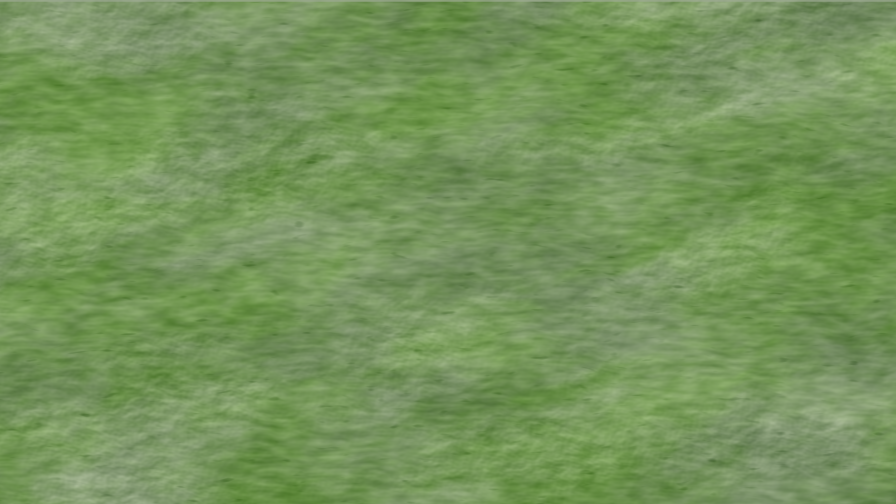
Reproduce this texture procedurally as a Shadertoy shader.

```glsl
// Weathered grassy ground: broad sloping patches of lush and greyish green,
// overlaid with fine horizontal blade streaks and, in rougher patches,
// small embossed tufts lit from the upper left. All built on gradient noise.

// Random unit vector for a lattice cell
vec2 cellGradient(vec2 cell) {
    uvec2 q = uvec2(ivec2(cell)) * uvec2(1597u, 3571u);
    uint h = (q.x ^ (q.y << 7)) * 747795u + q.y;
    h = (h ^ (h >> 15)) * 739391u;
    h = (h ^ (h >> 13)) * 277803u;
    h ^= h >> 16;
    float angle = float(h & 65535u) / 65536.0 * 6.28318;
    return vec2(cos(angle), sin(angle));
}

float gradientNoise(vec2 p) {
    vec2 i = floor(p), f = p - i;
    vec2 s = f * f * f * (f * (f * 6.0 - 15.0) + 10.0);
    vec2 e = vec2(1.0, 0.0);
    float a = dot(cellGradient(i), f);
    float b = dot(cellGradient(i + e.xy), f - e.xy);
    float c = dot(cellGradient(i + e.yx), f - e.yx);
    float d = dot(cellGradient(i + e.xx), f - e.xx);
    return mix(mix(a, b, s.x), mix(c, d, s.x), s.y);
}

float fbm(vec2 p, int octaves) {
    float sum = 0.0, amplitude = 0.6;
    for (int i = 0; i < octaves; i++) {
        sum += amplitude * gradientNoise(p);
        p = p * 2.03 + vec2(13.7, 7.3);
        amplitude *= 0.55;
    }
    return sum;
}

float tuftHeight(vec2 p) {
    return fbm(p * vec2(25.0, 42.0) + 5.0, 3);
}

void mainImage(out vec4 fragColor, in vec2 fragCoord) {
    vec2 uv = fragCoord / iResolution.y;

    // Broad patches, drawn out sideways and rising to the right
    vec2 sloped = vec2(uv.x, uv.y - 0.2 * uv.x);
    vec2 warped = sloped + 0.06 * vec2(fbm(sloped * 5.0, 3), fbm(sloped * 5.0 + 9.0, 3));
    float tone = fbm(warped * vec2(2.6, 7.0) + 3.0, 5);
    float grey = smoothstep(-0.38, 0.38, fbm(warped * vec2(2.2, 5.5) + 17.0, 5));
    float rough = smoothstep(-0.12, 0.25, fbm(warped * vec2(1.7, 4.5) + 31.0, 4));

    // Fine blades: thin streaks that wander a little
    vec2 ground = uv + vec2(0.0, 0.012 * fbm(uv * vec2(7.0, 10.0), 2));
    float streak = fbm(ground * vec2(17.0, 68.0), 2);
    float crease = smoothstep(0.22, 0.5, fbm(ground * vec2(21.0, 75.0) + 51.0, 2));

    // Embossed tufts
    float relief = tuftHeight(ground) - tuftHeight(ground + vec2(-0.003, 0.005));
    float mottle = fbm(ground * vec2(16.0, 30.0) + 71.0, 3);

    // Colour and light
    vec3 lushGreen = vec3(0.430, 0.583, 0.295);
    vec3 greyGreen = vec3(0.487, 0.578, 0.418);
    float hueShift = grey + 0.45 * mottle + 0.15 * (rough - 0.45);
    vec3 color = mix(lushGreen, greyGreen, clamp(hueShift, -0.1, 1.1));
    float light = 0.17 * tone + 0.03 * (rough - 0.4);
    light += streak * mix(0.17, 0.09, rough);
    light += relief * mix(0.04, 0.16, rough);
    light += mottle * mix(0.04, 0.12, rough);
    light -= crease * 0.09;
    color += light * vec3(1.0, 0.9, 0.95) + 0.004;

    // Thin pale rim along the top
    color = mix(color, vec3(0.62, 0.67, 0.58), 0.7 * smoothstep(0.995, 0.998, uv.y));

    fragColor = vec4(clamp(color, 0.0, 1.0), 1.0);
}
```
